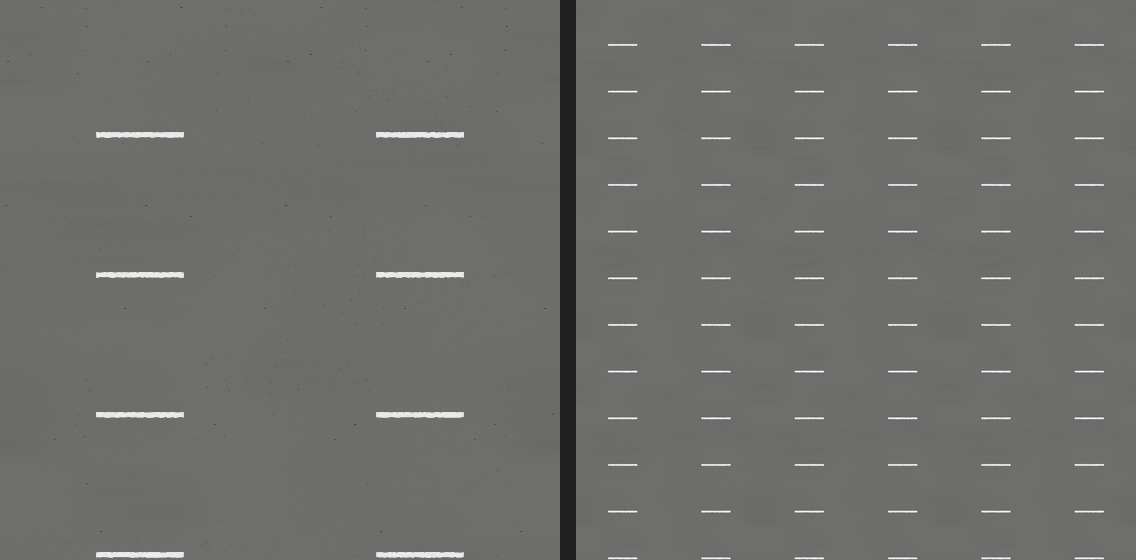
Left: one tile. Right: repeated 3 by 3.
A three.js fragment shader for this texture:

```glsl
// Grey asphalt with two columns and four rows of short white road dashes.
varying vec2 vUv;

const vec2 DASH_REPEATS = vec2(2.0, 4.0);
const vec2 DASH_CENTER = vec2(0.25, 0.0092);
const vec2 DASH_HALF_SIZE = vec2(0.0781, 0.0047);
const vec3 ASPHALT = vec3(0.432, 0.430, 0.422);
const vec3 PAINT_COOL = vec3(0.92, 0.93, 0.94);
const vec3 PAINT_WARM = vec3(0.94, 0.93, 0.91);

float hash(vec2 p, float seed) {
  vec3 q = fract(vec3(p.xyx + seed) * 0.1031);
  q += dot(q, q.yzx + 33.33);
  return fract((q.x + q.y) * q.z);
}

// Value noise whose lattice wraps after a whole number of cells.
float wrapNoise(vec2 uv, vec2 cells, float seed) {
  vec2 p = uv * cells;
  vec2 i = floor(p);
  vec2 f = fract(p);
  f = f * f * (3.0 - 2.0 * f);
  vec2 a = mod(i, cells);
  vec2 b = mod(i + 1.0, cells);
  return mix(mix(hash(a, seed), hash(vec2(b.x, a.y), seed), f.x),
             mix(hash(vec2(a.x, b.y), seed), hash(b, seed), f.x), f.y);
}

// Scattered flecks; their layout recurs every keyColumns cells across.
float flecks(vec2 uv, float cells, float keyColumns, float density,
             float trackDensity, vec2 radius, float seed) {
  vec2 cell = mod(floor(uv * cells), cells);
  vec2 key = vec2(mod(cell.x, keyColumns), cell.y);
  float track = (fract((cell.x + 0.5) / cells * 4.0) - 0.55) / 0.09;
  float chance = density + trackDensity * exp(-track * track);
  vec2 jitter = vec2(hash(key, seed + 1.0), hash(key, seed + 2.0));
  vec2 offset = (fract(uv * cells) - mix(vec2(0.25), vec2(0.75), jitter)) / cells;
  offset.y += offset.x * (hash(key, seed + 3.0) - 0.5) * 0.8;
  float size = mix(0.55, 1.1, hash(key, seed + 4.0));
  float shape = 1.0 - smoothstep(0.5, 1.5, length(offset / (radius * size)));
  float strength = mix(0.15, 1.0, hash(cell, seed + 5.0));
  return shape * strength * step(hash(key, seed), chance);
}

// Broad dark smears drawn out sideways.
float smears(vec2 uv, float seed) {
  float patches = smoothstep(0.4, 0.9, wrapNoise(uv, vec2(4.0, 9.0), seed));
  float lines = wrapNoise(uv, vec2(6.0, 90.0), seed + 7.0);
  return patches * mix(0.35, 1.0, lines * lines);
}

// Coverage of a dash with a slightly ragged outline.
float dash(vec2 uv, float soft) {
  vec2 pitch = 1.0 / DASH_REPEATS;
  vec2 local = mod(uv - DASH_CENTER + 0.5 * pitch, pitch) - 0.5 * pitch;
  float ragged = wrapNoise(uv, vec2(240.0, 160.0), 51.0) - 0.5;
  vec2 edge = abs(local) - DASH_HALF_SIZE + ragged * vec2(0.0004, 0.0014);
  float d = max(edge.x, edge.y);
  return 1.0 - smoothstep(-soft, soft, d);
}

vec3 paintColor(vec2 uv) {
  vec2 id = mod(floor((uv - DASH_CENTER) * DASH_REPEATS + 0.5), DASH_REPEATS);
  float wear = wrapNoise(uv, vec2(128.0, 256.0), 63.0);
  return mix(PAINT_COOL, PAINT_WARM, hash(id, 17.0)) - 0.03 * wear;
}

vec3 asphaltColor(vec2 uv) {
  // Soft staining and fine grain.
  float clouds = wrapNoise(uv, vec2(5.0, 7.0), 3.0) - 0.5;
  float grain = wrapNoise(uv, vec2(256.0), 11.0) - 0.5;
  float shade = clouds * 0.008 + grain * 0.006 - smears(uv, 23.0) * 0.017;

  // Faint pits gather in bands; dark chips gather in vertical tracks.
  float bands = smoothstep(0.45, 0.8, wrapNoise(uv, vec2(5.0, 6.0), 37.0));
  float pits = flecks(uv, 96.0, 96.0, 0.22, 0.0, vec2(0.0019, 0.0015), 71.0);
  float chips = flecks(uv, 48.0, 12.0, 0.05, 0.14, vec2(0.0019, 0.0008), 83.0);
  shade -= pits * bands * 0.05 + chips * 0.19;
  return ASPHALT + shade;
}

void main() {
  vec3 color = mix(asphaltColor(vUv), paintColor(vUv), dash(vUv, 0.0007));
  gl_FragColor = vec4(color, 1.0);
}
```
